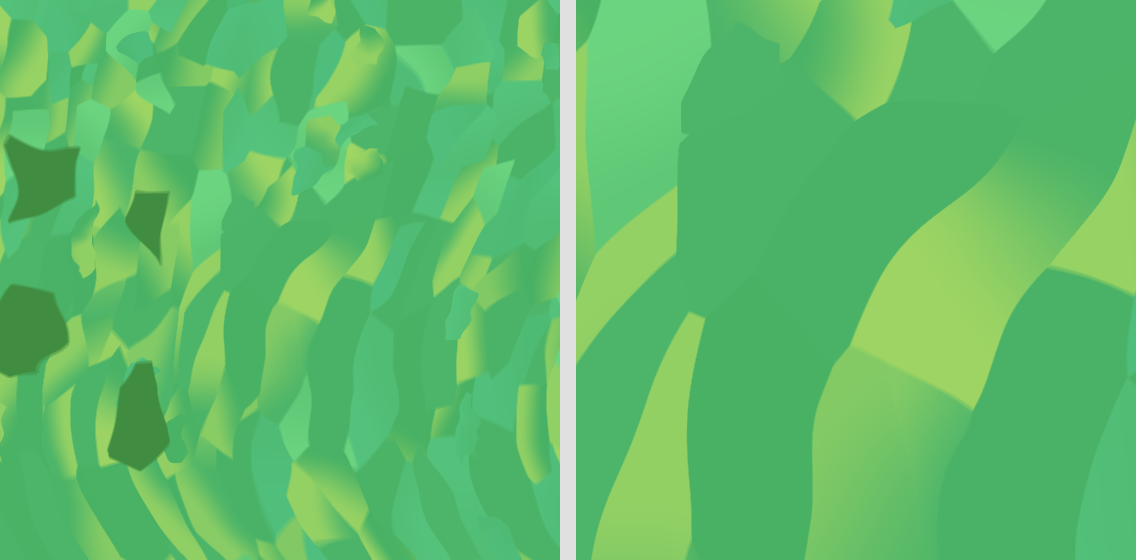
Left, the full canvas; right, a detail of the centre.
Reproduce this pattern procedurally as a WebGL 1 fragment shader.

```glsl
precision highp float;
// Painted meadow: overlapping curved leaf patches in greens with soft inner fades.
uniform vec2 u_resolution;

const vec3 GRASS = vec3(0.29, 0.70, 0.40);
const vec3 LIME = vec3(0.62, 0.835, 0.39);
const vec3 TEAL = vec3(0.31, 0.745, 0.485);
const vec3 MINT = vec3(0.42, 0.83, 0.50);
const vec3 SHADE = vec3(0.25, 0.55, 0.25);

// The two nearest cells, the offsets from their seeds, and the distance gap.
struct Cells {
  vec2 id, nextId, offset, nextOffset;
  float gap;
};

float hash(vec2 p) {
  return fract(sin(dot(p, vec2(127.1, 311.7))) * 43758.55);
}

vec2 hash2(vec2 p) {
  return vec2(hash(p), hash(p + 37.3));
}

float noise(vec2 p) {
  vec2 i = floor(p), f = fract(p);
  f = f * f * (3.0 - 2.0 * f);
  return mix(mix(hash(i), hash(i + vec2(1, 0)), f.x),
             mix(hash(i + vec2(0, 1)), hash(i + vec2(1, 1)), f.x), f.y);
}

vec2 wobble(vec2 p) {
  return vec2(noise(p), noise(p + 19.7)) - 0.5;
}

Cells findCells(vec2 q, float seed) {
  Cells c;
  float near = 9.0, next = 9.0;
  for (int j = -1; j <= 1; j++) {
    for (int i = -1; i <= 1; i++) {
      vec2 id = floor(q) + vec2(i, j);
      vec2 offset = q - id - 0.1 - 0.8 * hash2(id + seed);
      float d = length(offset);
      if (d < near) {
        next = near; c.nextId = c.id; c.nextOffset = c.offset;
        near = d; c.id = id; c.offset = offset;
      } else if (d < next) {
        next = d; c.nextId = id; c.nextOffset = offset;
      }
    }
  }
  c.gap = next - near;
  return c;
}

// Share of the second cell, for smooth borders.
float borderBlend(float gap) {
  return 0.5 - 0.5 * smoothstep(0.0, 25.0 / u_resolution.y, gap);
}

// Colour of one leaf over what lies below it; cool leaves gather at upper right.
vec3 leaf(vec3 under, vec2 id, vec2 offset, vec2 grid, float cover, float seed) {
  vec2 key = id + seed * 3.1;
  if (hash(key + 5.2) > cover) return under;
  vec2 place = (id + 0.5) / grid;
  float cool = smoothstep(0.45, 1.4, place.x + place.y);
  float kind = hash(key + 11.9);
  float angle = 6.283 * hash(key + 23.4);
  float fade = dot(offset, vec2(cos(angle), sin(angle)));
  vec3 ground = GRASS + 0.025 * (hash(key + 2.6) - 0.4) * vec3(1.0, 0.8, 1.0);
  float limeShare = mix(0.48, 0.32, cool);
  if (kind < limeShare) {
    float strength = 0.65 + 0.35 * hash(key + 8.3);
    return mix(ground, LIME, strength * smoothstep(-0.5, 0.3, fade));
  }
  if (kind < limeShare + mix(0.13, 0.42, cool)) {
    vec3 tint = hash(key + 31.0) < 0.3 ? MINT : mix(TEAL, MINT, 0.25 * hash(key + 7.7));
    return mix(ground, tint, 0.65 + 0.35 * smoothstep(-0.5, 0.4, fade));
  }
  return ground;
}

vec3 paintLeaves(vec3 under, vec2 p, vec2 grid, float cover, float seed) {
  Cells c = findCells(p * grid, seed);
  vec3 first = leaf(under, c.id, c.offset, grid, cover, seed);
  vec3 second = leaf(under, c.nextId, c.nextOffset, grid, cover, seed);
  return mix(first, second, borderBlend(c.gap));
}

// Sparse dark patches in the left half.
float isShade(vec2 id) {
  float inside = step(0.0, id.x) * step(id.x, 3.0) * step(1.0, id.y) * step(id.y, 4.0);
  return inside * step(mod(id.x + 2.0 * id.y, 4.0), 0.5);
}

void main() {
  vec2 p = gl_FragCoord.xy / u_resolution;

  // Bend the blades: they curve right at the foot and lean right higher up.
  vec2 bent = p + 0.07 * wobble(p * 4.5) + 0.022 * wobble(p * 14.0);
  float foot = max(0.24 - p.y, 0.0);
  float rise = smoothstep(0.2, 0.95, p.y);
  bent.x -= 1.2 * foot * foot + 0.16 * rise;

  // Leaves are tall at the bottom and shorter toward the top.
  vec2 field = vec2(bent.x, bent.y * (0.62 + 0.38 * bent.y));

  vec3 color = paintLeaves(GRASS, field, vec2(13.0, 6.5), 1.0, 3.0);
  color = paintLeaves(color, field + 0.013, vec2(16.0, 8.0), 0.45, 17.0);
  vec2 ragged = field + 0.02 * wobble(p * 40.0);
  color = paintLeaves(color, ragged, vec2(24.0, 14.0), 0.06, 41.0);

  vec2 shadeSpot = p + 0.09 * wobble(p * 6.0 + 3.0) + 0.02 * wobble(p * 17.0);
  Cells c = findCells(shadeSpot * vec2(10.0, 7.0) - vec2(0.0, 0.5), 7.0);
  float shade = mix(isShade(c.id), isShade(c.nextId), borderBlend(c.gap));
  color = mix(color, SHADE, shade);

  gl_FragColor = vec4(color, 1.0);
}
```
